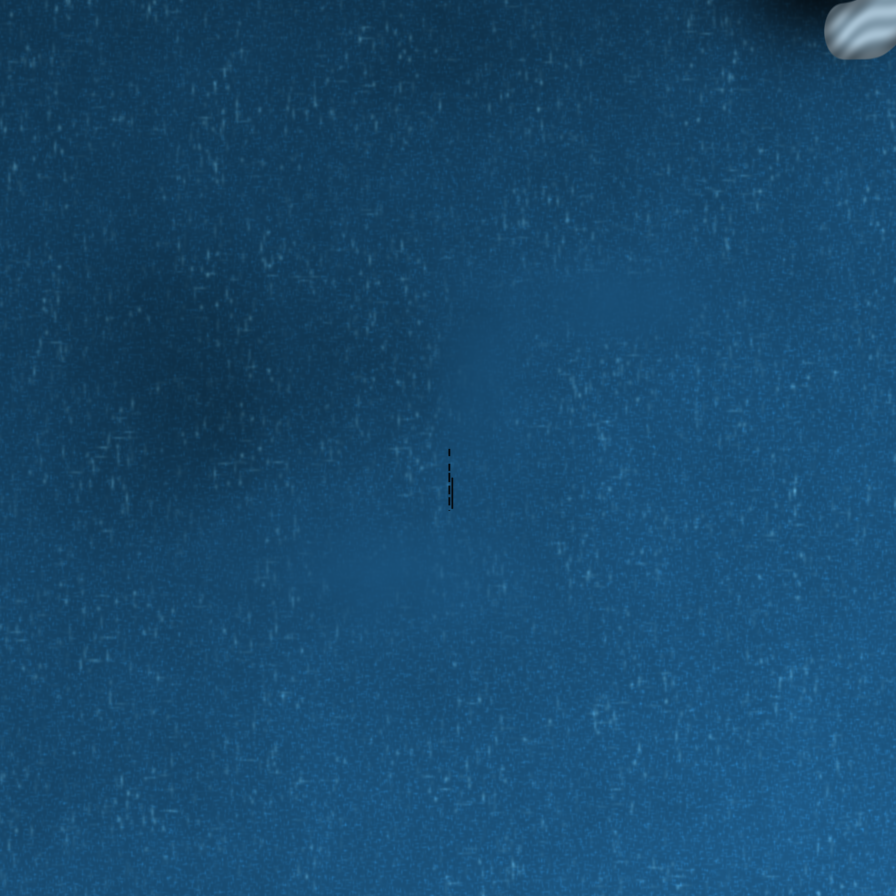
Write a Shadertoy shader that draws this texture.

```glsl
// Worn blue cloth lit from the lower right, with soft stains and pale thread flecks.
// Layered sines make the broad shading; stretched cellular noise makes the weave.
// A pale folded tip enters the top right corner, and a broken dark slit sits mid-cloth.

float hash(vec2 p) {
    vec3 q = fract(vec3(p.xyx) * vec3(0.1031, 0.1030, 0.0973));
    q += dot(q, q.yzx + 33.33);
    return fract((q.x + q.y) * q.z);
}

// Sum of warped sines, roughly -1 to 1
float clouds(vec2 p) {
    float sum = 0.0, gain = 0.5;
    for (int i = 0; i < 5; i++) {
        p = mat2(0.8, 0.6, -0.6, 0.8) * p + 1.7;
        p += 0.5 * sin(p.yx * 1.3);
        sum += gain * sin(p.x) * sin(p.y);
        p *= 1.9;
        gain *= 0.6;
    }
    return sum;
}

// Soft spots, one per cell; unequal cell counts stretch them into threads
float flecks(vec2 p, vec2 cells, float rarity) {
    vec2 q = p * cells, home = floor(q);
    float sum = 0.0;
    for (int y = -1; y <= 1; y++)
    for (int x = -1; x <= 1; x++) {
        vec2 id = home + vec2(x, y);
        vec2 spot = id + vec2(hash(id + 17.0), hash(id + 59.0));
        vec2 d = q - spot;
        sum += pow(hash(id + 101.0), rarity) * exp(-9.0 * dot(d, d));
    }
    return sum;
}

// Soft elliptical stain, 1 at its centre
float stain(vec2 p, vec2 centre, vec2 radius) {
    vec2 d = (p - centre) / radius;
    return exp(-dot(d, d));
}

float capsule(vec2 p, vec2 a, vec2 b, float radius) {
    vec2 ab = b - a;
    float t = clamp(dot(p - a, ab) / dot(ab, ab), 0.0, 1.0);
    return length(p - a - ab * t) - radius;
}

void mainImage(out vec4 fragColor, in vec2 fragCoord) {
    vec2 uv = fragCoord / iResolution.xy;
    float edge = 1.0 / iResolution.y;

    // Broad light and stains
    float mottle = clouds(uv * 11.0);
    vec2 drift = uv + 0.025 * vec2(mottle, clouds(uv.yx * 9.0 + 4.0));
    float tone = 0.60 + 0.45 * (uv.x - 0.5) - 0.50 * (uv.y - 0.5);
    tone -= 0.40 * stain(drift, vec2(0.22, 0.56), vec2(0.15, 0.17));
    tone -= 0.16 * stain(drift, vec2(0.42, 0.57), vec2(0.12, 0.08));
    tone -= 0.26 * stain(drift, vec2(0.58, 0.96), vec2(0.32, 0.16));
    tone += 0.09 * mottle + 0.05 * clouds(uv * vec2(50.0, 26.0));

    // Rubbed smooth areas where the weave fades
    float rubbed = stain(drift, vec2(0.43, 0.36), vec2(0.16, 0.07));
    rubbed += stain(drift, vec2(0.53, 0.58), vec2(0.06, 0.10));
    rubbed += stain(drift, vec2(0.69, 0.66), vec2(0.10, 0.05));
    tone += 0.07 * rubbed;
    float weave = 1.0 - 0.85 * min(rubbed, 1.0);
    float patches = smoothstep(-0.35, 0.55, clouds(uv * 24.0 + 8.0));

    // Fine grain, then upright, crosswise and speck-like threads
    float grain = flecks(uv, vec2(270.0, 150.0), 1.0) - 0.17;
    grain += flecks(uv + 5.0, vec2(140.0, 240.0), 1.0) - 0.17;
    float threads = flecks(uv + 2.0, vec2(170.0, 55.0), 9.0);
    threads += 0.7 * flecks(uv + 3.0, vec2(50.0, 190.0), 14.0);
    threads += 1.2 * flecks(uv + 7.0, vec2(150.0, 110.0), 12.0);

    vec3 cloth = mix(vec3(0.055, 0.195, 0.295), vec3(0.115, 0.355, 0.535), tone);
    cloth *= 1.0 + 0.15 * grain * weave;
    cloth += vec3(0.12, 0.16, 0.16) * threads * weave * (0.25 + 0.75 * patches);
    cloth *= 1.0 - 0.80 * stain(uv, vec2(0.92, 1.02), vec2(0.10, 0.07));

    // Dashed slit with a shorter solid cut beside it
    float dashes = smoothstep(0.25, 0.4, abs(fract(uv.y * 75.0) - 0.5) + 0.3 * hash(vec2(floor(uv.y * 75.0), 3.0)));
    float slit = capsule(uv, vec2(0.5015, 0.431), vec2(0.5015, 0.499), 0.001);
    float cut = capsule(uv, vec2(0.5048, 0.433), vec2(0.5048, 0.466), 0.0009);
    float ink = max(dashes * (1.0 - smoothstep(-edge, edge, slit)), 1.0 - smoothstep(-edge, edge, cut));
    cloth = mix(cloth, vec3(0.01, 0.02, 0.03), ink);

    // Pale folded tip, shaded toward its rim
    float tip = capsule(uv, vec2(0.956, 0.965), vec2(1.04, 1.01), 0.034 + 0.003 * sin(uv.x * 110.0));
    float folds = sin(dot(uv, vec2(-150.0, 260.0)) + 2.0 * sin(uv.x * 70.0));
    vec3 pale = vec3(0.50, 0.59, 0.65) + 0.07 * folds;
    pale *= mix(0.65, 1.15, smoothstep(0.0, 0.022, -tip));
    cloth = mix(cloth, pale, 1.0 - smoothstep(-edge, 1.5 * edge, tip));

    fragColor = vec4(clamp(cloth, 0.0, 1.0), 1.0);
}
```
